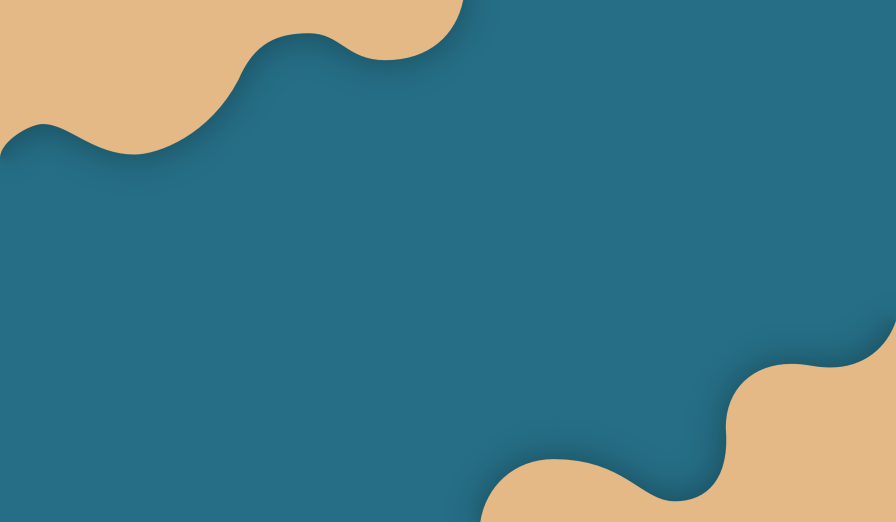
Write a WebGL 2 fragment shader that draws this background.

```glsl
#version 300 es
precision highp float;

uniform vec2 u_resolution;
out vec4 fragColor;

// Tunable values; lengths are fractions of the canvas width
const vec3 TEAL = vec3(0.145, 0.431, 0.524);
const vec3 SAND = vec3(0.894, 0.727, 0.527);
const float CANVAS_HEIGHT = 0.581;
const float SHADOW_BLUR = 0.021;
const float SHADOW_STRENGTH = 0.33;
const int STEPS = 16;
const int HANDLES = 21;
const float PI = 3.14159265;

// Closed chains of cubic Bezier curves; the last curve runs off the canvas
const vec2 UPPER_WAVE[HANDLES] = vec2[](
    vec2(0.000, 0.406), vec2(0.001, 0.424), vec2(0.033, 0.443),
    vec2(0.048, 0.443), vec2(0.076, 0.443), vec2(0.104, 0.409),
    vec2(0.150, 0.409), vec2(0.177, 0.409), vec2(0.234, 0.431),
    vec2(0.266, 0.492), vec2(0.284, 0.534), vec2(0.310, 0.544),
    vec2(0.345, 0.544), vec2(0.380, 0.544), vec2(0.387, 0.514),
    vec2(0.430, 0.514), vec2(0.479, 0.514), vec2(0.509, 0.542),
    vec2(0.517, 0.581), vec2(0.553, 0.763), vec2(-0.391, 0.659));

const vec2 LOWER_WAVE[HANDLES] = vec2[](
    vec2(0.536, 0.000), vec2(0.542, 0.039), vec2(0.573, 0.070),
    vec2(0.618, 0.070), vec2(0.697, 0.070), vec2(0.716, 0.023),
    vec2(0.753, 0.023), vec2(0.789, 0.023), vec2(0.815, 0.048),
    vec2(0.810, 0.105), vec2(0.810, 0.148), vec2(0.840, 0.176),
    vec2(0.883, 0.176), vec2(0.901, 0.176), vec2(0.909, 0.172),
    vec2(0.927, 0.172), vec2(0.964, 0.172), vec2(0.990, 0.194),
    vec2(1.000, 0.224), vec2(1.563, 0.190), vec2(0.521, -0.461));

vec2 bezier(vec2 a, vec2 b, vec2 c, vec2 d, float t) {
    float s = 1.0 - t;
    return s * s * s * a + 3.0 * s * t * (s * b + t * c) + t * t * t * d;
}

float segmentDistance(vec2 p, vec2 a, vec2 b) {
    vec2 edge = b - a;
    float t = clamp(dot(p - a, edge) / dot(edge, edge), 0.0, 1.0);
    return length(p - a - t * edge);
}

// Returns the signed distance and the Gaussian-blurred coverage outside.
// The blur is the outline's swept angle, weighted by exp(-r^2 / 2 sigma^2).
vec2 waveField(vec2 p, vec2 wave[HANDLES]) {
    float nearest = 10.0;
    float sweep = 0.0;
    float softSweep = 0.0;
    for (int i = 0; i < HANDLES; i += 3) {
        vec2 end = wave[(i + 3) % HANDLES];
        vec2 from = wave[i];
        for (int j = 1; j <= STEPS; j++) {
            float t = float(j) / float(STEPS);
            vec2 to = bezier(wave[i], wave[i + 1], wave[i + 2], end, t);
            vec2 a = from - p;
            vec2 b = to - p;
            vec2 middle = 0.5 * (a + b) / SHADOW_BLUR;
            float angle = atan(a.x * b.y - a.y * b.x, dot(a, b));
            sweep += angle;
            softSweep += angle * exp(-0.5 * dot(middle, middle));
            nearest = min(nearest, segmentDistance(p, from, to));
            from = to;
        }
    }
    float side = abs(sweep) > PI ? -1.0 : 1.0;
    return vec2(side * nearest, abs(softSweep) / (2.0 * PI));
}

void main() {
    vec2 p = gl_FragCoord.xy / u_resolution * vec2(1.0, CANVAS_HEIGHT);
    float pixel = 1.0 / u_resolution.x;

    vec2 upper = waveField(p, UPPER_WAVE);
    vec2 lower = waveField(p, LOWER_WAVE);

    // Soft shadow on the ground
    float shadow = min(upper.y + lower.y, 1.0);
    vec3 color = TEAL * (1.0 - SHADOW_STRENGTH * shadow);

    // Flat waves with a smooth edge
    float edge = min(upper.x, lower.x);
    color = mix(color, SAND, smoothstep(0.7 * pixel, -0.7 * pixel, edge));

    fragColor = vec4(color, 1.0);
}
```
